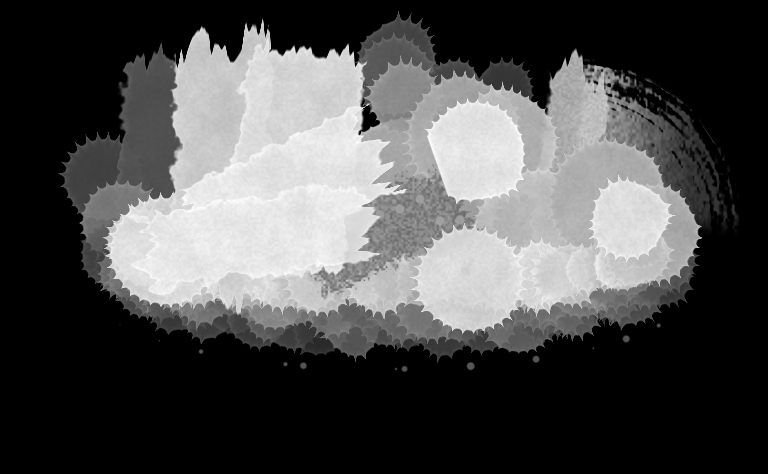
Give the GLSL for this background, as a WebGL 1 fragment shader.

```glsl
precision highp float;
// A monochrome cloud of overlapping ink blots and dry brush strokes on black.
// Noisy distance functions shape each stain; loops scatter the scalloped rims,
// and every layer is blended from the back to the front.
uniform vec2 u_resolution;

const float WIDTH = 7.68;   // canvas width in scene units
const float PI = 3.14159;

float hash(vec2 p) {
  vec3 q = fract(p.xyx * 0.1031);
  q += dot(q, q.yzx + 33.33);
  return fract((q.x + q.y) * q.z);
}

float noise(vec2 p) {
  vec2 i = floor(p), f = fract(p);
  f = f * f * (3.0 - 2.0 * f);
  vec2 e = vec2(0.0, 1.0);
  return mix(mix(hash(i), hash(i + e.yx), f.x),
             mix(hash(i + e.xy), hash(i + e.yy), f.x), f.y);
}

float fbm(vec2 p) {
  return 0.5 * noise(p) + 0.3 * noise(p * 2.1 + 7.0) + 0.2 * noise(p * 4.3 + 3.0);
}

// Distance to a round blot with a scalloped, spiky rim
float blot(vec2 p, vec2 centre, float radius) {
  vec2 q = p - centre;
  float r = length(q);
  vec2 dir = q / max(r, 0.001);
  float wobble = noise(dir * 1.5 + centre * 5.0 + 20.0);
  float teeth = floor(radius * 50.0 + 6.0);
  float spike = 1.0 - abs(sin(0.5 * teeth * atan(q.y, q.x) + 3.0 * wobble));
  return r - radius * (0.92 + 0.14 * wobble) - 0.1 * wobble * spike * spike;
}

// Distance to a brush stroke from a to b with frayed ends
float stroke(vec2 p, vec2 a, vec2 b, float halfWidth, float fray) {
  vec2 axis = normalize(b - a), q = p - 0.5 * (a + b);
  q = vec2(dot(q, axis), dot(q, vec2(-axis.y, axis.x)));
  float bristle = noise(vec2(q.y * 6.0 + a.x * 9.0, q.x * 0.6 + 9.0))
                + 0.5 * noise(vec2(q.y * 30.0 + 50.0, q.x * 2.0 + 9.0));
  float side = abs(q.y) - halfWidth + 0.22 * (fbm(p * 6.0) - 0.5);
  return max(abs(q.x) - 0.5 * length(b - a) + fray * (bristle - 0.75), side);
}

float cover(float d, float soft) {
  return 1.0 - smoothstep(-soft, soft, d);
}

// Blend a stain with a slightly brighter rim
float stain(float tone, float d, float grey, float alpha, float soft) {
  float rim = 0.12 * exp(-abs(d) * 40.0);
  return mix(tone, grey + rim, alpha * cover(d, soft));
}

// Arc of dry bristles sweeping to the right
float dryArc(float tone, vec2 p, vec2 centre, float radius) {
  vec2 q = p - centre;
  float r = length(q), angle = atan(q.y, q.x);
  float streak = noise(vec2(r * 32.0, angle * 5.0 + 20.0));
  float weave = noise(p * vec2(45.0, 28.0));
  float worn = smoothstep(0.55, 1.0, r / radius);
  float ink = smoothstep(worn * 0.6 - 0.15, worn * 0.6 + 0.15, 0.65 * streak + 0.35 * weave);
  float sector = smoothstep(-0.1, 0.1, angle) * (1.0 - smoothstep(1.45, 1.6, angle));
  float grey = mix(0.72, 0.2, smoothstep(5.7, 7.1, p.x)) * (0.75 + 0.4 * weave);
  return mix(tone, grey, ink * sector * cover(r - radius + 0.1 * (streak - 0.5), 0.03));
}

// Chain of blots along the lower outline; the bend squares its corners
float chain(float tone, vec2 p, vec2 size, float bend, vec2 greys, float seed, float soft) {
  for (int i = 0; i < 32; i++) {
    vec2 id = vec2(float(i), seed);
    float t = PI * (float(i) + hash(id)) / 32.0;
    float drop = pow(sin(t), bend) * (0.88 + 0.12 * hash(id + 11.0));
    vec2 centre = vec2(3.9 - size.x * cos(t), 2.36 - size.y * drop);
    float d = blot(p, centre, 0.2 + 0.13 * hash(id + 23.0));
    tone = stain(tone, d, mix(greys.x, greys.y, hash(id + 37.0)), 0.75, soft);
  }
  return tone;
}

void main() {
  vec2 p = gl_FragCoord.xy / u_resolution.x * WIDTH;
  float soft = WIDTH / u_resolution.x;
  float grain = noise(p * 45.0), tone = 0.0;

  // Dark blots and strokes along the top and left
  tone = stain(tone, blot(p, vec2(3.97, 4.13), 0.39), 0.27, 1.0, soft);
  tone = stain(tone, blot(p, vec2(3.95, 3.97), 0.38), 0.38, 0.8, soft);
  tone = stain(tone, blot(p, vec2(4.55, 3.85), 0.28), 0.28, 1.0, soft);
  tone = stain(tone, blot(p, vec2(5.03, 3.81), 0.30), 0.24, 0.9, soft);
  tone = stain(tone, blot(p, vec2(1.05, 2.93), 0.40), 0.27, 1.0, soft);
  tone = stain(tone, stroke(p, vec2(1.5, 2.4), vec2(1.6, 4.1), 0.36, 0.5), 0.34, 0.95, soft * 2.0);
  tone = stain(tone, blot(p, vec2(1.2, 2.52), 0.38), 0.52, 0.85, soft);

  // Bristle arc and the pale canvas stroke beside it
  tone = dryArc(tone, p, vec2(5.75, 2.49), 1.65);
  tone = stain(tone, stroke(p, vec2(5.6, 2.3), vec2(5.8, 4.0), 0.3, 0.5), 0.7 + 0.15 * grain, 0.9, soft * 3.0);

  // Lower rim, then the paler body above it
  tone = chain(tone, p, vec2(2.78, 0.92), 0.7, vec2(0.22, 0.5), 2.0, soft);
  tone = chain(tone, p, vec2(2.5, 0.7), 0.7, vec2(0.35, 0.6), 5.0, soft);
  tone = stain(tone, blot(p, vec2(4.1, 2.75), 0.85), 0.67, 1.0, soft);
  tone = stain(tone, blot(p, vec2(4.05, 3.74), 0.34), 0.62, 0.85, soft);
  tone = stain(tone, blot(p, vec2(4.65, 3.4), 0.55), 0.7, 0.9, soft);
  tone = stain(tone, blot(p, vec2(5.05, 3.3), 0.52), 0.78, 0.9, soft);
  tone = stain(tone, blot(p, vec2(5.4, 2.4), 0.65), 0.78, 0.95, soft);
  tone = stain(tone, blot(p, vec2(6.1, 2.72), 0.6), 0.72, 0.95, soft);
  tone = stain(tone, blot(p, vec2(6.5, 2.42), 0.48), 0.74, 0.9, soft);
  tone = chain(tone, p, vec2(2.5, 0.44), 0.5, vec2(0.74, 0.92), 8.0, soft);
  tone = stain(tone, blot(p, vec2(6.3, 2.55), 0.38), 0.92, 0.9, soft);

  // Grainy hollow in the middle with pale drops
  float hollow = stroke(p, vec2(3.1, 2.15), vec2(4.65, 2.75), 0.36, 0.3);
  tone = mix(tone, 0.4 + 0.25 * grain, 0.9 * cover(hollow + 0.15 * (grain - 0.5), 0.06));
  for (int i = 0; i < 6; i++) {
    vec2 id = vec2(float(i), 61.0);
    vec2 drop = vec2(3.8 + 0.2 * float(i), 2.45 + 0.3 * hash(id));
    tone = mix(tone, 0.7, 0.7 * cover(length(p - drop) - 0.045, soft));
  }

  // Bright washes, the central one cut by a slanted edge
  float cut = -dot(p - vec2(4.25, 3.44), normalize(vec2(1.0, 0.35)));
  tone = stain(tone, max(blot(p, vec2(4.76, 3.22), 0.5), cut), 0.94, 0.95, soft);
  tone = stain(tone, blot(p, vec2(4.7, 1.93), 0.5), 0.91, 0.85, soft);
  tone = stain(tone, blot(p, vec2(1.65, 2.22), 0.53), 0.92, 0.85, soft);
  tone = stain(tone, stroke(p, vec2(2.15, 1.9), vec2(2.25, 4.3), 0.48, 0.5), 0.86, 0.95, soft * 2.0);
  tone = stain(tone, stroke(p, vec2(2.8, 2.1), vec2(3.1, 4.22), 0.6, 0.25), 0.91, 0.95, soft * 2.0);
  tone = stain(tone, stroke(p, vec2(2.0, 2.4), vec2(3.75, 3.25), 0.45, 0.4), 0.95, 0.9, soft * 2.0);
  tone = stain(tone, stroke(p, vec2(1.5, 2.2), vec2(3.65, 2.55), 0.38, 0.4), 0.95, 0.85, soft * 2.0);

  // Stray droplets below the rim
  for (int i = 0; i < 12; i++) {
    vec2 id = vec2(float(i), 83.0);
    float x = 1.0 + 0.5 * (float(i) + hash(id)), u = (x - 3.9) / 3.2;
    float y = 2.3 - 1.25 * pow(max(1.0 - u * u, 0.0), 0.35);
    tone = mix(tone, 0.35, cover(length(p - vec2(x, y)) - 0.04 * hash(id + 9.0), soft));
  }

  // Mottled wash and paper grain
  tone *= 1.03 - 0.1 * fbm(p * 4.0) - 0.05 * grain;
  gl_FragColor = vec4(vec3(clamp(tone, 0.0, 1.0)), 1.0);
}
```
